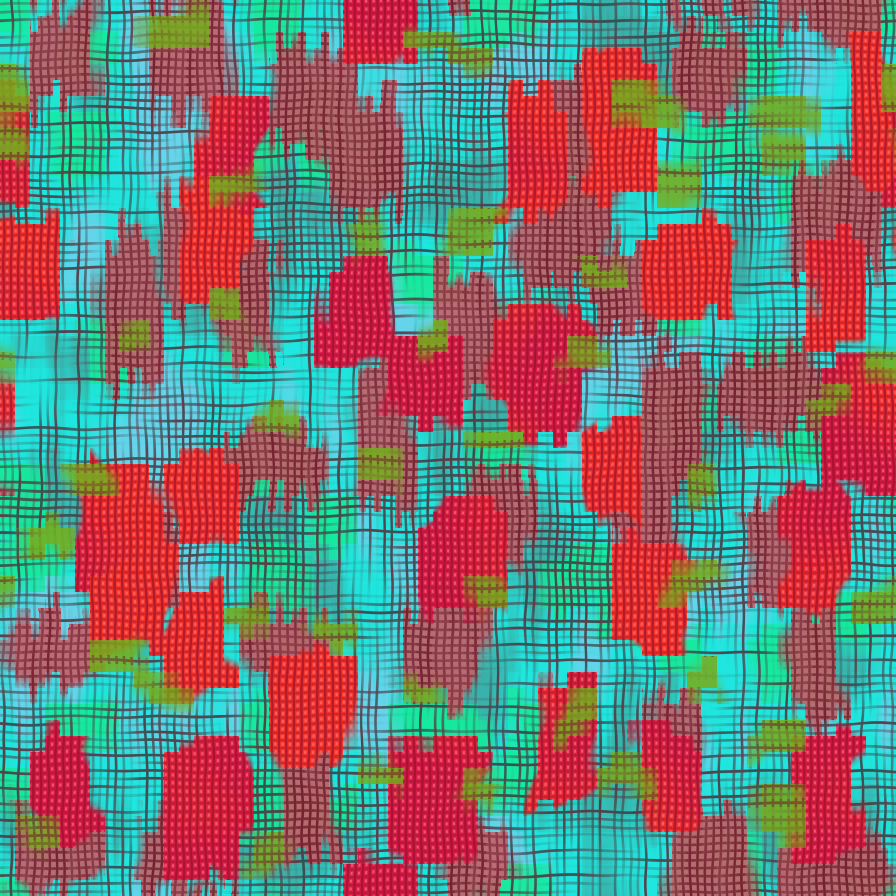
Give the GLSL for this pattern, as a WebGL 2 fragment shader.

```glsl
#version 300 es
precision highp float;

uniform vec2 u_resolution;
out vec4 fragColor;

const vec2 WEAVE = vec2(120.0, 112.0);   // threads across the tile
const vec2 BLOCKS = vec2(60.0, 56.0);    // stair steps of the patch edges
const float THREAD_HALF = 0.17;          // half thread width, in weave cells
const float JITTER = 0.9;
const float EDGE = 0.0025;

const vec2 RED_COUNT = vec2(6.0, 5.0),   RED_SIZE = vec2(0.039, 0.062);
const vec2 FRAY_COUNT = vec2(6.0, 6.0),  FRAY_SIZE = vec2(0.043, 0.056);
const vec2 MINT_COUNT = vec2(6.0, 7.0),  MINT_SIZE = vec2(0.038, 0.034);
const vec2 OLIVE_COUNT = vec2(6.0, 7.0), OLIVE_SIZE = vec2(0.026, 0.018);

const vec3 CYAN = vec3(0.12, 0.90, 0.87);
const vec3 SKY = vec3(0.40, 0.83, 0.92);
const vec3 TEAL = vec3(0.22, 0.70, 0.67);
const vec3 MINT = vec3(0.08, 0.92, 0.60);
const vec3 OLIVE = vec3(0.46, 0.68, 0.12);
const vec3 SCARLET = vec3(0.98, 0.21, 0.17);
const vec3 CRIMSON = vec3(0.86, 0.11, 0.29);
const vec3 WINE = vec3(0.58, 0.06, 0.16);
const vec3 BEAD = vec3(1.00, 0.52, 0.56);
const vec3 ROSE = vec3(0.78, 0.37, 0.40);
const vec3 MAROON = vec3(0.46, 0.13, 0.19);
const vec3 SLATE = vec3(0.20, 0.28, 0.30);

vec2 hash2(vec2 p) {
    vec3 q = fract(p.xyx * vec3(0.1031, 0.1030, 0.0973));
    q += dot(q, q.yzx + 33.33);
    return fract((q.xx + q.yz) * q.zy);
}

float cornerSlope(vec2 corner, vec2 offset, vec2 period, float seed) {
    float angle = 6.28319 * hash2(mod(corner, period) + seed).x;
    return dot(vec2(cos(angle), sin(angle)), offset);
}

// Gradient noise that wraps after one tile
float noise(vec2 uv, vec2 period, float seed) {
    vec2 i = floor(uv * period), f = uv * period - i;
    vec2 u = f * f * f * (f * (f * 6.0 - 15.0) + 10.0);
    vec2 e = vec2(0.0, 1.0);
    float low = mix(cornerSlope(i, f, period, seed),
                    cornerSlope(i + e.yx, f - e.yx, period, seed), u.x);
    float high = mix(cornerSlope(i + e.xy, f - e.xy, period, seed),
                     cornerSlope(i + e.yy, f - e.yy, period, seed), u.x);
    return mix(low, high, u.y);
}

// Scattered boxes with domed tops: x = signed distance, y = random tint
vec2 patches(vec2 p, vec2 count, vec2 halfSize, float seed) {
    vec2 nearest = vec2(1.0, 0.0);
    for (int y = -1; y <= 1; y++)
    for (int x = -1; x <= 1; x++) {
        vec2 cell = floor(p * count) + vec2(x, y);
        vec2 id = mod(cell, count) + seed;
        vec2 place = hash2(id), scale = hash2(id + 57.0);
        vec2 offset = p - (cell + 0.5 + JITTER * (place - 0.5)) / count;
        vec2 size = halfSize * mix(vec2(0.65), vec2(1.3), scale);
        float radius = min(size.x, size.y) * (offset.y > 0.0 ? 0.6 : 0.1);
        vec2 q = abs(offset) - size + radius;
        float d = length(max(q, 0.0)) + min(max(q.x, q.y), 0.0) - radius;
        if (d < nearest.x) nearest = vec2(d, fract(place.x * 7.0 + scale.y));
    }
    return nearest;
}

float cover(float d, float softness) {
    return 1.0 - smoothstep(-softness, softness, d);
}

void main() {
    vec2 uv = gl_FragCoord.xy / u_resolution;

    // Threads, slightly wavy, each with its own uneven strength
    vec2 wobble = vec2(noise(uv, vec2(14.0, 18.0), 3.0), noise(uv, vec2(16.0, 12.0), 9.0));
    vec2 weave = uv * WEAVE + 0.5 * wobble;
    vec2 thread = mod(floor(weave), WEAVE);
    vec2 blur = 0.65 * WEAVE / u_resolution;
    vec2 fromThread = abs(fract(weave) - 0.5);
    vec2 line = 1.0 - smoothstep(THREAD_HALF - blur, THREAD_HALF + blur, fromThread);
    vec2 along = (thread + 0.5) / WEAVE;
    vec2 uneven = vec2(noise(vec2(along.x, uv.y), vec2(WEAVE.x, 7.0), 21.0),
                       noise(vec2(uv.x, along.y), vec2(9.0, WEAVE.y), 33.0));
    float density = noise(uv, vec2(7.0, 6.0), 45.0);
    vec2 strength = smoothstep(-0.4, 0.4, uneven + 0.6 * density);

    // Stepped and warped coordinates for the patches
    vec2 block = floor(uv * BLOCKS);
    vec2 p = mix(uv, (block + 0.5) / BLOCKS, 0.75);
    p += 0.028 * vec2(noise(uv, vec2(9.0), 51.0), noise(uv, vec2(11.0, 8.0), 63.0));
    p.y += 0.014 * (hash2(vec2(block.x, 5.0)).x - 0.5);
    vec2 fringe = vec2(0.0, 0.035 * (hash2(vec2(thread.x, 8.0)).y - 0.5));

    vec2 red = patches(p, RED_COUNT, RED_SIZE, 101.0);
    float redCover = cover(red.x, EDGE);
    float frayCover = cover(patches(p + fringe, FRAY_COUNT, FRAY_SIZE, 211.0).x, 2.0 * EDGE);
    float mintCover = cover(patches(p, MINT_COUNT, MINT_SIZE, 307.0).x, 4.0 * EDGE);
    float oliveCover = cover(patches(p, OLIVE_COUNT, OLIVE_SIZE, 401.0).x, 2.5 * EDGE);

    // Painted ground with vertical streaks
    float streak = noise(uv, vec2(44.0, 6.0), 71.0);
    float wash = noise(p, vec2(8.0, 7.0), 83.0) + 0.35 * streak;
    vec3 ground = mix(CYAN, SKY, smoothstep(0.05, 0.4, wash));
    ground = mix(ground, TEAL, smoothstep(0.05, 0.4, -wash));
    ground = mix(ground, MINT, 0.9 * mintCover);
    vec3 ink = mix(SLATE, MAROON, 0.7 * hash2(thread).x);
    float mesh = 1.0 - (1.0 - line.x * strength.x) * (1.0 - line.y * strength.y);
    vec3 color = mix(ground, ink, 0.9 * mesh);

    // Frayed open cloth
    float clothMesh = max(line.x, 0.85 * line.y) * mix(0.65, 1.0, strength.x);
    vec3 cloth = mix(mix(ROSE, ground, 0.12), MAROON, clothMesh);
    color = mix(color, cloth, frayCover);

    // Dense red cloth with pale beads in the gaps
    float warmth = smoothstep(0.2, 0.8, red.y + 0.6 * noise(uv, vec2(8.0), 95.0));
    vec3 dense = mix(CRIMSON, SCARLET, warmth);
    dense = mix(dense, WINE, max(0.7 * line.x, 0.4 * line.y));
    float bead = smoothstep(0.27, 0.45, fromThread.x) * smoothstep(0.2, 0.42, fromThread.y);
    color = mix(color, mix(dense, BEAD, 0.55 * bead), redCover);

    // Olive touches under the same mesh
    vec3 moss = mix(OLIVE, MAROON, 0.6 * max(line.x, line.y) * strength.y);
    color = mix(color, moss, 0.88 * oliveCover);

    fragColor = vec4(color, 1.0);
}
```
